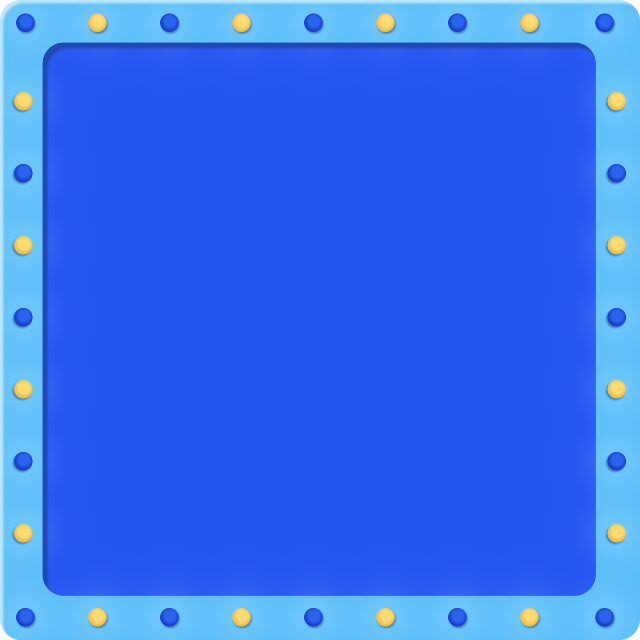
This background is drawn by a Shadertoy shader. Its source:

```glsl
// A pale blue marquee frame with blue and yellow bulbs around a recessed blue panel.

const vec3 BACKDROP = vec3(1.0);
const vec3 FRAME_BLUE = vec3(0.36, 0.745, 0.975);
const vec3 FRAME_LIGHT = vec3(0.76, 0.92, 0.99);
const vec3 PANEL_BLUE = vec3(0.135, 0.335, 0.94);
const vec3 PANEL_SHADE = vec3(0.13, 0.27, 0.70);
const vec3 GLOW_FRAME = vec3(0.47, 0.80, 0.99);
const vec3 GLOW_PANEL = vec3(0.30, 0.46, 0.97);
const vec3 BULB_BLUE = vec3(0.17, 0.39, 0.94);
const vec3 BULB_BLUE_RIM = vec3(0.09, 0.25, 0.78);
const vec3 BULB_YELLOW = vec3(0.995, 0.86, 0.45);
const vec3 BULB_YELLOW_RIM = vec3(0.93, 0.74, 0.28);
const vec3 BULB_SHADOW = vec3(0.13, 0.38, 0.60);

const float FRAME_RADIUS = 0.033;
const vec2 BEVEL_SHIFT = vec2(0.0055, -0.0055);
const vec2 PANEL_CENTER = vec2(0.4987, 0.5013);
const float PANEL_HALF = 0.4322;
const float PANEL_RADIUS = 0.033;
const vec2 SHADE_SHIFT = vec2(0.0075, -0.0085);
const float BULB_RADIUS = 0.0145;
const float BULB_STEP = 0.1125;
const float GLOW_SIZE = 0.043;
const float ROW_START = 0.0397;
const float COLUMN_START = 0.0544;
const float ROW_INSET = 0.0355;
const float COLUMN_INSET = 0.0364;
const int ROW_BULBS = 18;
const int ALL_BULBS = 32;

float roundedBox(vec2 p, float halfSize, float radius) {
    vec2 q = abs(p) - halfSize + radius;
    return length(max(q, 0.0)) + min(max(q.x, q.y), 0.0) - radius;
}

float coverage(float d, float pixel) {
    return 1.0 - smoothstep(-0.5 * pixel, 0.5 * pixel, d);
}

// The first bulbs fill the bottom and top rows, the rest the side columns.
vec2 bulbPosition(int i, out bool yellow) {
    bool inRow = i < ROW_BULBS;
    int k = inRow ? i / 2 : (i - ROW_BULBS) / 2 + 1;
    bool farSide = i % 2 == 1;
    yellow = k % 2 == 1;
    if (inRow) {
        float x = ROW_START + BULB_STEP * float(k) + (k == 8 ? 0.005 : 0.0);
        return vec2(x, farSide ? 1.0 - ROW_INSET : ROW_INSET);
    }
    float y = COLUMN_START + BULB_STEP * float(k);
    return vec2(farSide ? 1.0 - COLUMN_INSET : COLUMN_INSET, y);
}

void mainImage(out vec4 fragColor, in vec2 fragCoord) {
    vec2 uv = fragCoord / iResolution.xy;
    float pixel = 1.0 / min(iResolution.x, iResolution.y);

    float frameDist = roundedBox(uv - 0.5, 0.5, FRAME_RADIUS);
    float bevelDist = roundedBox(uv - 0.5 - BEVEL_SHIFT, 0.5, FRAME_RADIUS);
    float panelDist = roundedBox(uv - PANEL_CENTER, PANEL_HALF, PANEL_RADIUS);
    float shadeDist = roundedBox(uv - PANEL_CENTER - SHADE_SHIFT, PANEL_HALF, PANEL_RADIUS);

    // Light gathered from every bulb
    float glow = 0.0;
    for (int i = 0; i < ALL_BULBS; i++) {
        bool yellow;
        vec2 p = uv - bulbPosition(i, yellow);
        glow += exp(-dot(p, p) / (GLOW_SIZE * GLOW_SIZE));
    }
    glow = min(glow, 1.0);

    // Frame, with a bevel lit from the upper left
    vec3 frame = mix(FRAME_BLUE, GLOW_FRAME, 0.65 * glow);
    frame = mix(frame, FRAME_LIGHT, 0.9 * smoothstep(-0.003, 0.004, bevelDist));

    // Recessed panel, shaded along its top and left edges
    float spill = min(1.6 * glow, 1.0);
    vec3 panel = mix(PANEL_BLUE, GLOW_PANEL, 0.55 * spill);
    panel = mix(panel, PANEL_SHADE, 0.92 * smoothstep(-0.004, 0.003, shadeDist));
    vec3 color = mix(frame, panel, coverage(panelDist, pixel));

    // Bulbs and their soft shadows
    for (int i = 0; i < ALL_BULBS; i++) {
        bool yellow;
        vec2 p = uv - bulbPosition(i, yellow);
        vec2 shadowShift = vec2(i < ROW_BULBS ? 0.0015 : -0.002, -0.0025);
        float shadowDist = length(p - shadowShift) - BULB_RADIUS;
        color = mix(color, BULB_SHADOW, 0.65 * (1.0 - smoothstep(-0.003, 0.003, shadowDist)));

        float rim = smoothstep(0.45, 1.1, length(p - vec2(0.001, 0.002)) / BULB_RADIUS);
        vec3 bulb = yellow ? mix(BULB_YELLOW, BULB_YELLOW_RIM, rim)
                           : mix(BULB_BLUE, BULB_BLUE_RIM, rim);
        color = mix(color, bulb, coverage(length(p) - BULB_RADIUS, pixel));
    }

    color = mix(BACKDROP, color, coverage(frameDist, pixel));
    fragColor = vec4(color, 1.0);
}
```
